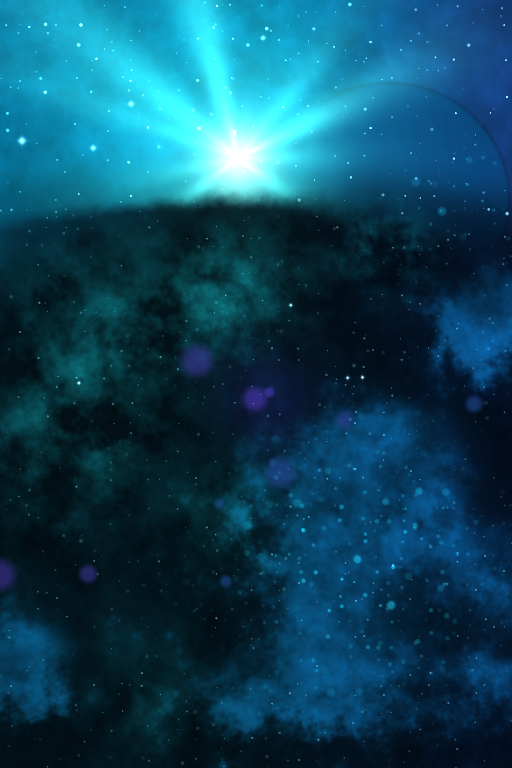
This background is drawn by a WebGL 2 fragment shader. Its source:

```glsl
#version 300 es
precision highp float;
// A cyan starburst rising over a dark planet, with nebula clouds, bokeh and stars.
uniform vec2 u_resolution;
out vec4 outColor;

#define BURST vec2(.465, 1.191)
#define HORIZON_TOP 1.108
#define HORIZON_BEND .22
#define RAY_GAIN .85
#define CLOUD_SCALE 5.5
#define CLOUD_CONTRAST 1.7
#define STAR_GAIN 1.
#define BOKEH_GAIN .6

// Rays: angle, angular width, reach, strength
const vec4 RAYS[9] = vec4[](
  vec4(1.83, .15, .55, 1.), vec4(2.47, .19, .60, .8), vec4(2.78, .11, .55, .5),
  vec4(.47, .16, .36, 1.2), vec4(.88, .15, .36, .5), vec4(.02, .16, .26, .4),
  vec4(3.36, .14, .22, .4), vec4(3.80, .15, .14, .9), vec4(-.62, .17, .12, .9));

// Clouds: centre, radius, strength
const vec4 TEAL_CLOUDS[7] = vec4[](
  vec4(.20, .90, .14, .8), vec4(.13, .68, .18, 1.), vec4(.50, .97, .11, 1.),
  vec4(.75, 1.06, .09, 1.6), vec4(.38, .91, .11, .8), vec4(.46, .49, .10, .7),
  vec4(.32, .14, .12, .5));
const vec4 BLUE_CLOUDS[9] = vec4[](
  vec4(.64, .53, .17, .8), vec4(.79, .61, .12, .8), vec4(.61, .32, .17, .7),
  vec4(.93, .38, .15, .6), vec4(.69, .17, .15, .8), vec4(.96, .88, .11, 1.2),
  vec4(.04, .20, .10, 1.4), vec4(.45, .12, .09, .8), vec4(.96, .16, .14, .5));

// Bokeh discs: centre, radius, violet share
const vec4 DISCS[10] = vec4[](
  vec4(.385, .795, .038, .8), vec4(.498, .721, .028, 1.), vec4(.526, .734, .012, 1.),
  vec4(.548, .576, .036, .3), vec4(.428, .516, .011, .2), vec4(.441, .365, .014, .2),
  vec4(.172, .379, .021, .8), vec4(0., .377, .036, 1.), vec4(.674, .680, .020, .5),
  vec4(.926, .711, .020, .2));

// Notable stars: centre, size, strength
const vec4 STARS[8] = vec4[](
  vec4(.043, 1.225, .014, 1.), vec4(.256, 1.297, .010, 1.), vec4(.182, 1.211, .010, 1.),
  vec4(.154, .752, .007, 1.), vec4(.568, .904, .007, 1.), vec4(.679, .762, .007, 1.),
  vec4(.708, .763, .007, 1.), vec4(.514, 1.426, .009, .8));

vec2 hash2(vec2 p) {
  vec3 q = fract(vec3(p.xyx) * vec3(.1031, .1030, .0973));
  q += dot(q, q.yzx + 33.33);
  return fract((q.xx + q.yz) * q.zy);
}

float corner(vec2 cell, vec2 offset, vec2 f) {
  return dot(hash2(cell + offset) * 2. - 1., f - offset);
}

float gradientNoise(vec2 p) {
  vec2 i = floor(p), f = fract(p), u = f * f * (3. - 2. * f);
  return mix(mix(corner(i, vec2(0), f), corner(i, vec2(1, 0), f), u.x),
             mix(corner(i, vec2(0, 1), f), corner(i, vec2(1), f), u.x), u.y);
}

float fbm(vec2 p) {
  float sum = 0., amp = .7;
  for (int i = 0; i < 5; i++) {
    sum += amp * gradientNoise(p);
    p = mat2(1.6, 1.2, -1.2, 1.6) * p + 7.3;
    amp *= .66;
  }
  return sum;
}

float blob(vec2 p, vec4 b) {
  vec2 d = (p - b.xy) / b.z;
  return b.w * exp(-dot(d, d));
}

// Random soft discs on a grid: at most one per cell
float scatter(vec2 p, float cells, float size, float density) {
  vec2 g = p * cells, id = floor(g), h = hash2(id + cells), k = hash2(id + 91.7);
  float r = size * (.4 + .6 * k.y);
  float d = length(fract(g) - .25 - .5 * h);
  return step(k.x, density) * (.2 + .8 * h.x) * (1. - smoothstep(r * .4, r, d));
}

float sparkle(vec2 p, vec4 s) {
  vec2 d = abs(p - s.xy) / s.z;
  return s.w * (exp(-dot(d, d) * 6.) + .4 * (exp(-d.x * 2. - d.y * 9.) + exp(-d.y * 2. - d.x * 9.)));
}

void main() {
  vec2 p = gl_FragCoord.xy / u_resolution * vec2(1., 1.5);
  float n = fbm(p * CLOUD_SCALE), fine = fbm(p * CLOUD_SCALE * 2.3 + 19.);
  float mottle = n + .6 * fine;
  vec2 toBurst = p - BURST;
  float dist = length(toBurst), angle = atan(toBurst.y, toBurst.x);

  // Sky and the faint blue globe at the right
  vec3 sky = mix(vec3(.01, .43, .60), vec3(.07, .22, .46), smoothstep(.5, 1., p.x));
  sky *= 1. + .35 * mottle;
  float globe = length((p - vec2(.76, 1.11)) / vec2(.235, .228));
  float globeSide = smoothstep(.54, .74, p.x);
  sky = mix(sky, vec3(.02, .27, .48), .7 * globeSide * (1. - smoothstep(.97, 1.01, globe)));
  sky *= 1. - .15 * globeSide * exp(-pow((globe - 1.) * 60., 2.));

  // Dark planet and its nebula
  vec3 ground = mix(vec3(.008, .07, .10), vec3(.01, .055, .13), smoothstep(.4, 1., p.x));
  ground *= 1. + .7 * mottle;
  vec2 warped = p + .09 * vec2(n, fine);
  float teal = 0., blue = 0.;
  for (int i = 0; i < 7; i++) teal += blob(warped, TEAL_CLOUDS[i]);
  for (int i = 0; i < 9; i++) blue += blob(warped, BLUE_CLOUDS[i]);
  float wisps = max(.6 + CLOUD_CONTRAST * mottle, .05);
  float bank = smoothstep(.25, .95, blue + .65 * mottle);
  ground += vec3(.02, .20, .20) * min(teal, 1.2) * wisps;
  ground += vec3(.015, .20, .31) * bank * mix(wisps, .8, .45);
  ground += vec3(.005, .045, .065) * smoothstep(.1, .7, blue);

  // Horizon, with haze lying on both sides of it
  float bend = p.x - .47;
  float edge = HORIZON_TOP - HORIZON_BEND * bend * bend + .02 * fine;
  float soft = mix(.022, .09, smoothstep(.5, .95, p.x));
  float above = smoothstep(edge - soft, edge + soft, p.y);
  sky *= mix(.6, 1., smoothstep(0., .12, p.y - edge));
  ground += vec3(.01, .13, .19) * exp(-abs(p.y - edge) * 14.) * smoothstep(.4, 0., p.x);
  vec3 color = mix(ground, sky, above);

  // Starburst
  float rays = 0.;
  for (int i = 0; i < 9; i++) {
    float turn = mod(angle - RAYS[i].x + 3.1416, 6.2832) - 3.1416;
    rays += RAYS[i].w * exp(-pow(turn / RAYS[i].y, 2.) - pow(dist / RAYS[i].z, 2.));
  }
  float light = mix(.07, 1., above);
  float leftward = 1. - .6 * globeSide;
  color += light * vec3(.20, .46, .38) * rays * RAY_GAIN;
  color += light * leftward * vec3(.09, .36, .32) * exp(-dist * dist * 9.);
  color += light * vec3(.16, .16, .12) * exp(-dist * dist * 50.);
  color += mix(.25, 1., above) * vec3(.75, .6, .5) * exp(-dist * dist * 260.);

  // Bokeh
  for (int i = 0; i < 10; i++) {
    float d = length(p - DISCS[i].xy) / DISCS[i].z;
    vec3 tint = mix(vec3(.08, .30, .55), vec3(.26, .20, .60), DISCS[i].w);
    color = mix(color, tint, BOKEH_GAIN * (1. - smoothstep(.4, 1.15, d)));
  }
  color += vec3(.04, .02, .12) * blob(p, vec4(.52, .72, .09, 1.));
  float dustArea = blob(p, vec4(.70, .40, .22, 1.)) + blob(p, vec4(.90, 1.1, .1, .8));
  float dust = scatter(p, 18., .22, .45) + scatter(p + 3.7, 40., .26, .4);
  color += vec3(.06, .42, .44) * dust * min(dustArea, 1.);

  // Stars, sparse over the planet
  float stars = scatter(p, 30., .15, .2) * mix(.2, 1., above) + .45 * scatter(p + 5.1, 55., .18, .14);
  for (int i = 0; i < 8; i++) stars += sparkle(p, STARS[i]);
  color += vec3(.62, .88, .92) * stars * STAR_GAIN;

  outColor = vec4(clamp(color, 0., 1.), 1.);
}
```
